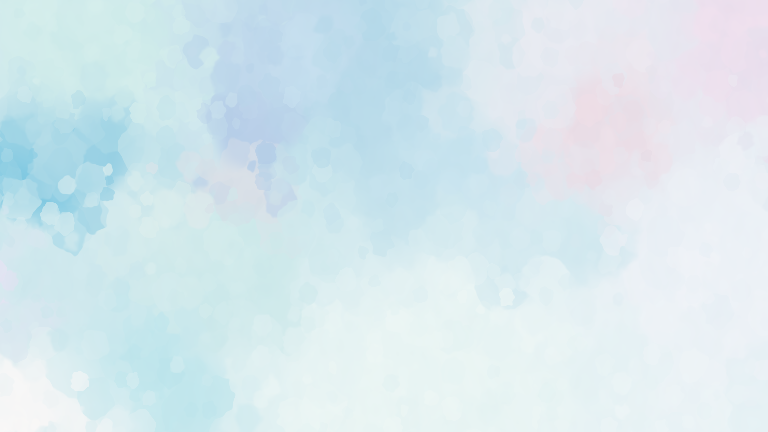
Give the GLSL for this background, as a WebGL 2 fragment shader.

```glsl
#version 300 es
precision highp float;
// Pale watercolour sky: broad pastel washes in mint, blue, lilac and pink.
// Overlapping ragged dabs, from coarse to fine, each take the wash colour found
// near their centre, which breaks the washes into stained, crisp-edged patches.

uniform vec2 u_resolution;
out vec4 fragColor;

vec3 hash3(vec2 cell) {
  vec3 h = fract(cell.xyx * vec3(0.1031, 0.103, 0.0973));
  h += dot(h, h.yxz + 33.33);
  return fract((h.xxy + h.yzz) * h.zyx);
}

float gradientDot(vec2 cell, vec2 offset) {
  float angle = 6.2832 * hash3(cell).x;
  return dot(vec2(cos(angle), sin(angle)), offset);
}

// Gradient noise, about -0.7 to 0.7
float noise(vec2 p) {
  vec2 i = floor(p), f = p - i;
  vec2 u = f * f * f * (f * (f * 6.0 - 15.0) + 10.0);
  float low = mix(gradientDot(i, f), gradientDot(i + vec2(1, 0), f - vec2(1, 0)), u.x);
  float high = mix(gradientDot(i + vec2(0, 1), f - vec2(0, 1)), gradientDot(i + 1.0, f - 1.0), u.x);
  return mix(low, high, u.y);
}

vec2 warp(vec2 p) {
  return vec2(noise(p), noise(p + 37.4));
}

// Lays one soft elliptical wash over the colour
void wash(inout vec3 colour, vec2 p, vec2 centre, vec2 radius, vec3 pigment) {
  float d = length((p - centre) / radius);
  colour = mix(colour, pigment, 1.0 - smoothstep(0.45, 1.3, d));
}

vec3 washes(vec2 p) {
  p += 0.09 * warp(p * 5.0);
  vec3 c = vec3(0.81, 0.91, 0.93);
  // Pale lower and right-hand ground
  wash(c, p, vec2(1.50, 0.10), vec2(1.00, 0.42), vec3(0.91, 0.95, 0.96));
  wash(c, p, vec2(0.95, 0.08), vec2(0.44, 0.30), vec3(0.91, 0.957, 0.953));
  wash(c, p, vec2(1.55, 0.82), vec2(0.50, 0.48), vec3(0.905, 0.915, 0.945));
  wash(c, p, vec2(1.72, 0.38), vec2(0.32, 0.30), vec3(0.925, 0.945, 0.965));
  // Mint on the left
  wash(c, p, vec2(0.22, 0.93), vec2(0.28, 0.20), vec3(0.82, 0.925, 0.92));
  wash(c, p, vec2(0.52, 0.38), vec2(0.22, 0.20), vec3(0.81, 0.915, 0.92));
  wash(c, p, vec2(0.40, 0.52), vec2(0.09, 0.15), vec3(0.87, 0.935, 0.93));
  // Blues at the top and centre
  wash(c, p, vec2(0.88, 0.82), vec2(0.21, 0.34), vec3(0.72, 0.855, 0.915));
  wash(c, p, vec2(1.06, 0.61), vec2(0.18, 0.12), vec3(0.78, 0.89, 0.935));
  wash(c, p, vec2(1.26, 0.44), vec2(0.19, 0.12), vec3(0.83, 0.915, 0.94));
  wash(c, p, vec2(0.62, 0.90), vec2(0.19, 0.22), vec3(0.74, 0.84, 0.92));
  wash(c, p, vec2(0.70, 0.88), vec2(0.09, 0.12), vec3(0.77, 0.875, 0.935));
  wash(c, p, vec2(0.61, 0.70), vec2(0.10, 0.08), vec3(0.72, 0.81, 0.91));
  // Strong cyan stain and its drips
  wash(c, p, vec2(0.15, 0.67), vec2(0.24, 0.12), vec3(0.71, 0.865, 0.91));
  wash(c, p, vec2(0.06, 0.58), vec2(0.11, 0.08), vec3(0.51, 0.79, 0.885));
  wash(c, p, vec2(0.22, 0.64), vec2(0.09, 0.09), vec3(0.58, 0.81, 0.89));
  // Pinks and lilacs
  wash(c, p, vec2(0.53, 0.59), vec2(0.12, 0.08), vec3(0.85, 0.875, 0.905));
  wash(c, p, vec2(1.40, 0.68), vec2(0.17, 0.14), vec3(0.92, 0.865, 0.90));
  wash(c, p, vec2(1.75, 0.96), vec2(0.22, 0.23), vec3(0.925, 0.875, 0.93));
  wash(c, p, vec2(0.00, 0.34), vec2(0.05, 0.14), vec3(0.89, 0.89, 0.95));
  // Bare paper in the corner, aqua beside it
  wash(c, p, vec2(0.33, 0.10), vec2(0.22, 0.15), vec3(0.75, 0.90, 0.925));
  wash(c, p, vec2(0.02, 0.05), vec2(0.27, 0.17), vec3(0.965, 0.965, 0.965));
  return c;
}

// One layer of translucent dabs: up to one per jittered grid cell
vec3 dabs(vec3 colour, vec2 p, float size, float seed, float density) {
  vec2 q = p / size;
  q += 0.2 * warp(q * 2.3 + seed) + 0.05 * warp(p * 70.0 + seed);
  vec2 home = floor(q);
  for (int j = -1; j <= 1; j++) {
    for (int i = -1; i <= 1; i++) {
      vec2 cell = home + vec2(i, j);
      vec3 place = hash3(cell + seed), look = hash3(cell + seed + 71.0);
      vec3 tint = hash3(cell + seed + 139.0) - 0.5;
      if (tint.z + 0.5 > density) continue;
      vec2 centre = cell + 0.25 + 0.5 * place.xy;
      float radius = 0.35 + 0.4 * place.z;
      float softness = mix(0.03, 0.3, look.x * look.x);
      float d = length((q - centre) * vec2(1.0, 0.85));
      float cover = 1.0 - smoothstep(radius - softness, radius, d);
      vec3 pigment = washes(centre * size + 0.16 * tint.xy);
      pigment += (look.z - 0.5) * vec3(0.045, 0.02, 0.012);
      colour = mix(colour, pigment, cover * mix(0.3, 0.85, look.y));
    }
  }
  return colour;
}

void main() {
  vec2 p = gl_FragCoord.xy / u_resolution.y;
  vec3 colour = washes(p);
  colour = dabs(colour, p, 0.17, 11.0, 1.0);
  colour = dabs(colour, p, 0.10, 23.0, 0.8);
  colour = dabs(colour, p, 0.06, 47.0, 0.6);
  colour = dabs(colour, p, 0.033, 83.0, 0.3);
  colour = mix(colour, washes(p), 0.15);
  // Faint paper mottling
  colour += 0.005 * noise(p * vec2(40.0, 25.0));
  fragColor = vec4(clamp(colour, 0.0, 1.0), 1.0);
}
```
